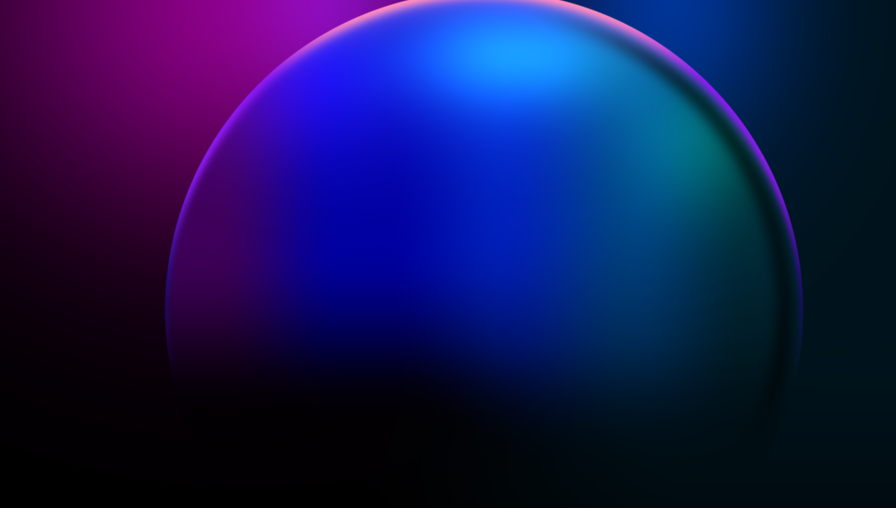
Give the GLSL for this background, as a Shadertoy shader.

```glsl
// A dark glass sphere lit from above, between magenta and deep blue haze.
// Soft elliptical glows and a colour ramp shade the sphere; the distance to
// its edge drives the bright rim, the inner haze and the dark seam.

// Layout, in canvas heights from the canvas centre
const vec2  SPHERE_CENTRE = vec2(0.071, -0.11);
const float SPHERE_RADIUS = 0.628;
const float RIM_WIDTH     = 0.013;
const float HAZE_DEPTH    = 0.035;
const float SEAM_DEPTH    = 0.036;
const float SEAM_STRENGTH = 0.55;

// Backdrop colours
const vec3 MAGENTA_HAZE = vec3(0.55, 0.00, 0.53);
const vec3 INDIGO_HAZE  = vec3(0.04, 0.05, 0.25);
const vec3 BLUE_HAZE    = vec3(0.00, 0.13, 0.48);
const vec3 TEAL_SHADE   = vec3(0.00, 0.075, 0.11);

// Sphere colours, from left to right
const vec3 PLUM       = vec3(0.24, 0.00, 0.34);
const vec3 ULTRAMARINE = vec3(0.00, 0.00, 0.62);
const vec3 COBALT     = vec3(0.00, 0.12, 0.72);
const vec3 OCEAN      = vec3(0.00, 0.25, 0.50);
const vec3 DEEP_TEAL  = vec3(0.00, 0.16, 0.22);

// Lights on the sphere
const vec3 SKY_LIGHT    = vec3(0.06, 0.40, 0.28);
const vec3 BLUE_LIGHT   = vec3(0.04, 0.10, 0.18);
const vec3 VIOLET_LIGHT = vec3(0.12, 0.02, 0.33);
const vec3 TEAL_LIGHT   = vec3(0.00, 0.22, 0.14);
const vec3 TOP_HAZE     = vec3(0.58, 0.42, 1.00);
const vec3 RIM_INDIGO   = vec3(0.10, 0.04, 0.42);
const vec3 RIM_VIOLET   = vec3(0.55, 0.10, 0.95);
const vec3 RIM_PINK     = vec3(1.00, 0.55, 0.75);

// Soft elliptical falloff, 1 at the centre
float glow(vec2 p, vec2 centre, vec2 size) {
    vec2 q = (p - centre) / size;
    return exp(-dot(q, q));
}

vec3 backdrop(vec2 p) {
    float leftSide = 1.0 - smoothstep(-0.15, 0.45, p.x);
    vec3 col = MAGENTA_HAZE * leftSide * glow(p, vec2(-0.39, 0.5), vec2(0.55, 0.45));
    col += INDIGO_HAZE * glow(p, vec2(-0.22, 0.5), vec2(0.16, 0.2));
    col += BLUE_HAZE * glow(p, vec2(0.43, 0.5), vec2(0.24, 0.32));
    col += TEAL_SHADE * smoothstep(-0.2, 0.5, p.x) * smoothstep(-1.0, -0.1, p.y);
    return col;
}

vec3 sphereBody(vec2 p) {
    // Horizontal colour ramp
    vec3 col = mix(PLUM, ULTRAMARINE, smoothstep(-0.46, -0.21, p.x));
    col = mix(col, COBALT, smoothstep(-0.12, 0.12, p.x));
    col = mix(col, OCEAN, smoothstep(0.10, 0.37, p.x));
    col = mix(col, DEEP_TEAL, smoothstep(0.36, 0.60, p.x));

    // Fade to darkness below, reaching lower on the right
    float rightSide = smoothstep(-0.1, 0.35, p.x);
    col *= smoothstep(mix(-0.34, -0.60, rightSide), mix(0.02, 0.10, rightSide), p.y);

    // Lights in the upper half
    col += SKY_LIGHT * glow(p, vec2(0.128, 0.395), vec2(0.22, 0.10));
    col += BLUE_LIGHT * glow(p, vec2(0.10, 0.38), vec2(0.34, 0.19));
    col += VIOLET_LIGHT * glow(p, vec2(-0.34, 0.36), vec2(0.22, 0.18));
    col += TEAL_LIGHT * glow(p, vec2(0.495, 0.225), vec2(0.14, 0.15));
    return col;
}

void mainImage(out vec4 fragColor, in vec2 fragCoord) {
    vec2 p = (fragCoord - 0.5 * iResolution.xy) / iResolution.y;
    float pixel = 1.0 / iResolution.y;

    vec2 n = (p - SPHERE_CENTRE) / SPHERE_RADIUS;
    float depth = SPHERE_RADIUS * (1.0 - length(n));
    float inner = max(depth, 0.0);
    float crown = smoothstep(0.65, 0.97, n.y);

    // Body with a dark seam inside the right edge
    vec3 sphere = sphereBody(p);
    float seam = exp(-pow((inner - SEAM_DEPTH) / 0.022, 2.0));
    sphere *= 1.0 - SEAM_STRENGTH * seam * smoothstep(0.1, 0.6, n.x);

    // Pale haze under the crown, then the coloured rim
    sphere = mix(sphere, TOP_HAZE, 0.85 * crown * exp(-inner / HAZE_DEPTH));
    vec3 rimColour = mix(RIM_INDIGO, RIM_VIOLET, smoothstep(0.0, 0.5, n.y));
    rimColour = mix(rimColour, RIM_PINK, smoothstep(0.70, 0.95, n.y));
    float rim = exp(-pow(inner / (RIM_WIDTH * (0.65 + 0.6 * smoothstep(0.0, 0.8, n.y))), 2.0));
    sphere = mix(sphere, rimColour, rim * smoothstep(-0.25, 0.15, n.y));

    // The outline dissolves into the backdrop near the bottom
    float cover = smoothstep(-pixel, pixel, depth) * smoothstep(-0.46, -0.16, p.y);
    vec3 col = mix(backdrop(p), sphere, cover);
    fragColor = vec4(clamp(col, 0.0, 1.0), 1.0);
}
```
